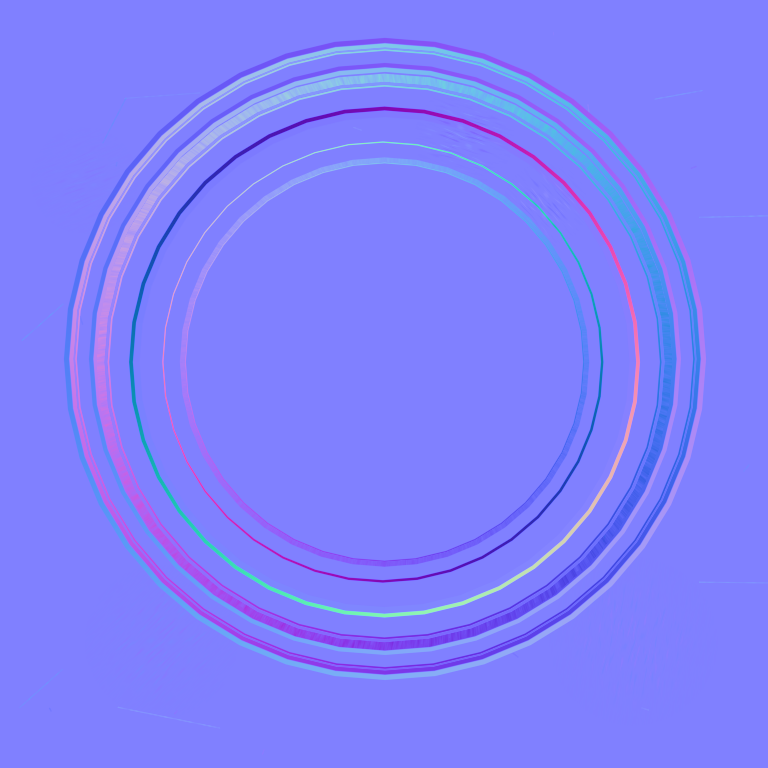
This texture map is drawn by a WebGL 1 fragment shader. Its source:

```glsl
precision highp float;
// Tangent-space normal map of a flat plate with concentric faceted mouldings.
// Signed radial slopes are built from ring bands, turned into a direction,
// then roughened with gradient noise, scuffs and scratches.

#define OUTER_CENTRE vec2(0.5013, 0.5326)
#define INNER_CENTRE vec2(0.5007, 0.5286)
#define GROOVE_CENTRE vec2(0.4985, 0.5286)
#define FACETS 40.0
#define BEVEL_SLOPE 0.56
#define GROOVE_SLOPE 0.92
#define STREAK_AMOUNT 0.45
#define SCUFF_SLOPE 0.30
#define SCRATCH_SLOPE 0.20
#define NICK_COUNT 16

uniform vec2 u_resolution;

const float PI = 3.14159265;
float soft; // half width of a smoothed edge

vec2 hash2(vec2 p) {
  vec2 k = vec2(dot(p, vec2(127.1, 311.7)), dot(p, vec2(269.5, 183.3)));
  return fract(sin(k) * 43758.5453);
}

float gradientNoise(vec2 p) {
  vec2 i = floor(p), f = fract(p);
  vec2 u = f * f * (3.0 - 2.0 * f), e = vec2(1.0, 0.0);
  float a = dot(hash2(i) * 2.0 - 1.0, f);
  float b = dot(hash2(i + e) * 2.0 - 1.0, f - e);
  float c = dot(hash2(i + e.yx) * 2.0 - 1.0, f - e.yx);
  float d = dot(hash2(i + 1.0) * 2.0 - 1.0, f - 1.0);
  return mix(mix(a, b, u.x), mix(c, d, u.x), u.y);
}

// Radius measured so that its level lines are regular polygons
float facetRadius(vec2 q) {
  float side = 2.0 * PI / FACETS;
  float a = mod(atan(q.y, q.x), side) - 0.5 * side;
  return length(q) * cos(a) / cos(0.5 * side);
}

float band(float r, float inner, float outer) {
  return smoothstep(inner - soft, inner + soft, r)
       - smoothstep(outer - soft, outer + soft, r);
}

// Slope across a thin line from a to b
vec2 scratch(vec2 p, vec2 a, vec2 b) {
  vec2 ab = b - a;
  float t = clamp(dot(p - a, ab) / dot(ab, ab), 0.0, 1.0);
  float d = length(p - a - ab * t);
  float line = 1.0 - smoothstep(0.0003, 0.0006 + soft, d);
  float wear = 0.6 + 0.8 * gradientNoise(p * 160.0);
  return normalize(vec2(-ab.y, ab.x)) * line * wear * SCRATCH_SLOPE;
}

// Patch of fine parallel wear marks
vec2 scuff(vec2 p, vec2 centre, float size, float angle) {
  vec2 along = vec2(cos(angle), sin(angle)), across = vec2(-along.y, along.x);
  vec2 q = p - centre;
  float fade = 1.0 - smoothstep(0.2, 1.0, length(q) / size);
  float n = gradientNoise(vec2(dot(q, along) * 55.0, dot(q, across) * 330.0));
  return across * n * smoothstep(0.08, 0.4, abs(n)) * fade * SCUFF_SLOPE;
}

// Positive slopes face the centre, negative ones face outwards
float ringSlope(vec2 p) {
  float ro = facetRadius(p - OUTER_CENTRE);
  float ri = facetRadius(p - INNER_CENTRE);
  float rg = facetRadius(p - GROOVE_CENTRE);
  vec2 dir = normalize(p - INNER_CENTRE + 1e-5);
  float streak = gradientNoise(dir * 70.0 + ri * 40.0)
               + 0.6 * gradientNoise(dir * 190.0 + ri * 90.0);

  // Outer moulding
  float rise = BEVEL_SLOPE * band(ro, 0.4055, 0.4108);
  rise = max(rise, 0.22 * band(ro, 0.4030, 0.4060));
  rise = max(rise, 0.66 * band(ro, 0.4012, 0.4034));
  // Second moulding, with a worn broad bevel
  rise = max(rise, 0.46 * band(ro, 0.3737, 0.3795));
  rise = max(rise, BEVEL_SLOPE * (0.9 + STREAK_AMOUNT * streak) * band(ri, 0.3646, 0.3755));
  rise = max(rise, 0.18 * band(ri, 0.3610, 0.3650));
  rise = max(rise, 0.66 * band(ri, 0.3585, 0.3608));
  // Narrow groove, wider towards the lower right
  float width = 0.0024 + 0.0012 * dot(dir, vec2(0.7, -0.7));
  rise = max(rise, GROOVE_SLOPE * band(rg, 0.2872 - width, 0.2872));
  // Shallow inner lip with a crisp edge
  rise = max(rise, (0.29 + 0.12 * streak) * band(ri, 0.2595, 0.2665));
  rise = max(rise, 0.5 * band(ri, 0.2586, 0.2602));

  float fall = 0.36 * band(ro, 0.4115, 0.4180) + 0.32 * band(ro, 0.3800, 0.3854);
  fall += GROOVE_SLOPE * band(ri, 0.3276, 0.3326) + 0.05 * band(ri, 0.3190, 0.3276);
  return rise - fall;
}

vec2 surfaceWear(vec2 p) {
  vec2 s = scuff(p, vec2(0.605, 0.822), 0.065, -0.3);
  s += scuff(p, vec2(0.710, 0.733), 0.055, -0.8);
  s += scuff(p, vec2(0.210, 0.165), 0.100, 0.8) * 0.5;
  s += scuff(p, vec2(0.825, 0.165), 0.110, 1.4) * 0.5;
  s += scuff(p, vec2(0.110, 0.765), 0.070, 0.4) * 0.3;
  s += scratch(p, vec2(0.134, 0.814), vec2(0.164, 0.872));
  s += scratch(p, vec2(0.029, 0.557), vec2(0.082, 0.604));
  s += scratch(p, vec2(0.026, 0.079), vec2(0.081, 0.128));
  s += scratch(p, vec2(0.154, 0.079), vec2(0.286, 0.052));
  s += scratch(p, vec2(0.853, 0.871), vec2(0.914, 0.882));
  s += scratch(p, vec2(0.163, 0.872), vec2(0.260, 0.879)) * 0.5;
  s += scratch(p, vec2(0.911, 0.717), vec2(1.0, 0.719));
  s += scratch(p, vec2(0.911, 0.242), vec2(1.0, 0.241));
  for (int i = 0; i < NICK_COUNT; i++) {
    vec2 at = hash2(vec2(float(i), 4.7));
    vec2 reach = (hash2(vec2(float(i), 9.2)) - 0.5) * 0.02 + 0.001;
    s += scratch(p, at, at + reach) * 0.7;
  }
  return s * smoothstep(0.26, 0.27, length(p - INNER_CENTRE));
}

void main() {
  vec2 p = gl_FragCoord.xy / u_resolution;
  soft = 0.7 / min(u_resolution.x, u_resolution.y);
  vec2 dir = normalize(p - INNER_CENTRE + 1e-5);
  // Green points down the canvas
  vec2 slope = ringSlope(p) * vec2(-dir.x, dir.y) + surfaceWear(p);
  float z = sqrt(max(0.0, 1.0 - dot(slope, slope)));
  gl_FragColor = vec4(0.5 + 0.5 * vec3(slope, z), 1.0);
}
```
